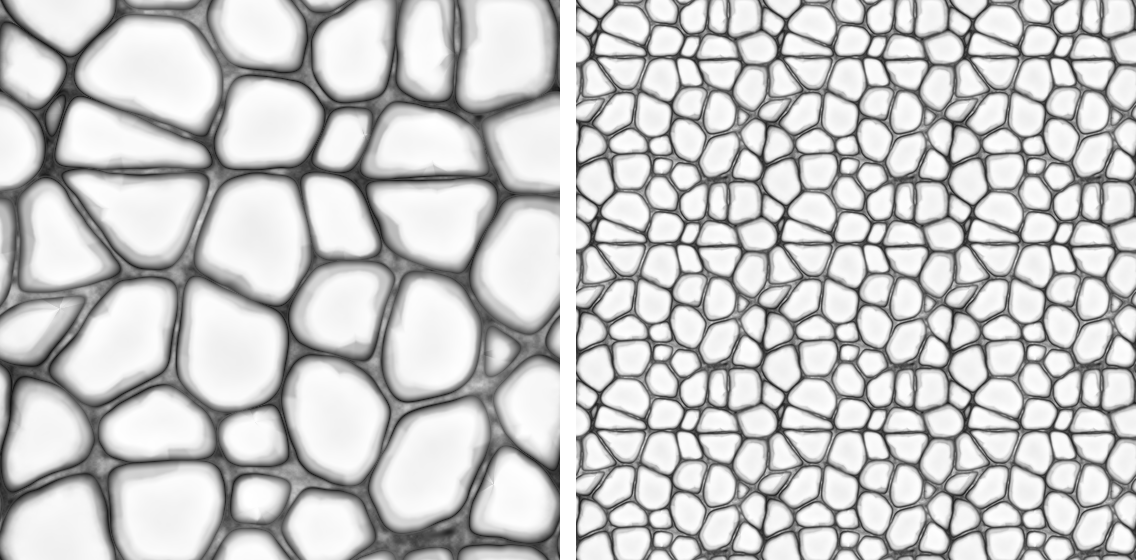
Left: one tile. Right: repeated 3 by 3.
Give the GLSL for this texture map, as a WebGL 1 fragment shader.

```glsl
precision highp float;
// Tiling occlusion map of a dry stone wall: pale rounded stones with chipped
// grey bevels, dark crevices and gritty mortar. The stones are the cells of a
// wrapped, weighted Voronoi diagram whose corners are rounded by a soft minimum.

uniform vec2 u_resolution;

#define GRID 6.0            // stone sites per side, whole number
#define JITTER 0.76         // scatter of the sites inside their grid squares
#define SIZE_SPREAD 0.85    // contrast between large and small stones
#define ROUNDING 0.011      // corner softness, canvas units
#define WOBBLE 0.034        // slow bending of the outlines
#define GAP 0.0065          // widest mortar joint
#define BEVEL_MIN 0.009
#define BEVEL_MAX 0.026
#define FACETS 11.0         // chips around one stone, whole number
#define CREVICE_WIDTH 0.003
#define CREVICE_DEPTH 0.76

float hash(vec2 c, float seed) {
  return fract(sin(dot(c, vec2(127.1, 311.7)) + seed * 74.7) * 43758.5453);
}

// Value noise that wraps after `period` lattice steps across the canvas.
float noise(vec2 uv, float period, float seed) {
  vec2 p = uv * period;
  vec2 i = floor(p);
  vec2 f = fract(p);
  f = f * f * (3.0 - 2.0 * f);
  vec2 a = mod(i, period);
  vec2 b = mod(i + 1.0, period);
  return mix(mix(hash(a, seed), hash(vec2(b.x, a.y), seed), f.x),
             mix(hash(vec2(a.x, b.y), seed), hash(b, seed), f.x), f.y);
}

float fbm(vec2 uv, float period, float seed) {
  float sum = 0.0;
  float amp = 0.5;
  for (int i = 0; i < 4; i++) {
    sum += amp * noise(uv, period, seed + float(i));
    period *= 2.0;
    amp *= 0.5;
  }
  return sum / 0.9375;
}

vec2 noise2(vec2 uv, float period, float seed) {
  return vec2(noise(uv, period, seed), noise(uv, period, seed + 0.5)) - 0.5;
}

// Site position (xy) and weight (z) of one grid square.
vec3 siteOf(vec2 square) {
  vec2 id = mod(square, GRID);
  vec2 offset = vec2(hash(id, 1.0), hash(id, 2.0)) - 0.5;
  return vec3(square + 0.5 + JITTER * offset, sqrt(hash(id, 3.0)));
}

float powerDistance(vec2 p, vec3 site) {
  vec2 d = p - site.xy;
  return dot(d, d) - SIZE_SPREAD * site.z;
}

// Bevel variation around a stone: x = kinked width, y = tone of the facet.
vec2 facetsOf(vec2 fromCentre, vec2 id) {
  float turn = (atan(fromCentre.y, fromCentre.x) / 6.2831853 + 0.5) * FACETS;
  float f = fract(turn);
  vec2 here = id + 17.0 * mod(floor(turn), FACETS);
  vec2 next = id + 17.0 * mod(floor(turn) + 1.0, FACETS);
  return vec2(mix(hash(here, 5.0), hash(next, 5.0), f),
              mix(hash(here, 6.0), hash(next, 6.0), smoothstep(0.8, 1.0, f)));
}

void main() {
  vec2 uv = gl_FragCoord.xy / u_resolution;
  vec2 bent = uv + WOBBLE * noise2(uv, 5.0, 11.0) + 0.007 * noise2(uv, 20.0, 13.0);
  vec2 p = bent * GRID;
  vec2 base = floor(p);

  // Stone that owns this point
  vec2 square = base;
  float nearest = 100.0;
  for (int y = -2; y <= 2; y++) {
    for (int x = -2; x <= 2; x++) {
      vec2 s = base + vec2(float(x), float(y));
      float d = powerDistance(p, siteOf(s));
      if (d < nearest) { nearest = d; square = s; }
    }
  }
  vec3 stone = siteOf(square);

  // Rounded distance to the outline, in canvas units
  float crowd = 0.0;
  for (int y = -2; y <= 2; y++) {
    for (int x = -2; x <= 2; x++) {
      vec3 other = siteOf(base + vec2(float(x), float(y)));
      float apart = length(other.xy - stone.xy);
      if (apart > 0.01) {
        float d = (powerDistance(p, other) - nearest) / (2.0 * apart * GRID);
        crowd += exp(-d / ROUNDING);
      }
    }
  }
  float patches = smoothstep(0.35, 0.68, fbm(uv, 7.0, 21.0));
  float inset = -ROUNDING * log(max(crowd, 1e-8)) - GAP * patches;

  // Chipped bevel around a pale cap
  float grain = fbm(uv, 48.0, 31.0) - 0.5;
  float clouds = fbm(uv, 9.0, 41.0) - 0.5;
  vec2 facet = facetsOf(p - stone.xy, mod(square, GRID));
  float width = mix(BEVEL_MIN, BEVEL_MAX, facet.x) * mix(0.6, 1.1, stone.z);
  float bevel = mix(0.5, 0.81, smoothstep(0.0, 0.014, inset));
  bevel += 0.13 * (facet.y - 0.5) + 0.16 * clouds;
  float cap = 0.988 - 0.042 * smoothstep(0.02, 0.085, inset) + 0.04 * clouds;
  cap -= 0.07 * (1.0 - smoothstep(width, width + 0.012, inset));
  float tone = mix(bevel, cap, smoothstep(width - 0.004, width + 0.003, inset + 0.004 * grain));

  // Dusty stains creeping in from the joints
  float stain = smoothstep(0.55, 0.75, fbm(uv, 6.0, 51.0));
  tone *= 1.0 - stain * (0.22 + 0.5 * grain) * exp(-max(inset, 0.0) / 0.014);

  // Gritty mortar, then the dark crevice along the outline
  float mortar = mix(0.3, 0.62, patches) + 0.6 * grain;
  tone = mix(mortar, tone, smoothstep(-0.004, 0.0, inset));
  float depth = mix(0.4, 1.0, smoothstep(0.3, 0.65, fbm(uv, 8.0, 61.0)));
  tone *= 1.0 - CREVICE_DEPTH * depth * exp(-abs(inset) / CREVICE_WIDTH);

  gl_FragColor = vec4(vec3(clamp(tone + 0.012 * grain, 0.0, 1.0)), 1.0);
}
```
